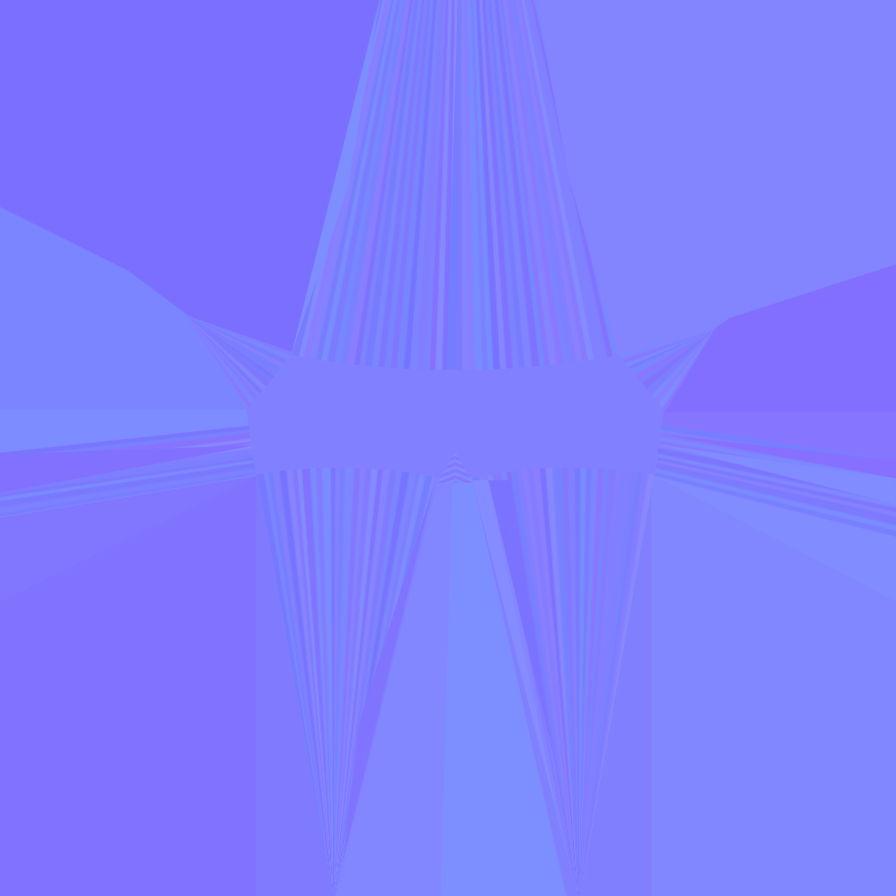
Give the GLSL for this texture map, as a three.js fragment shader.

```glsl
// Normal-map style sheet: a plain horizontal body with flat facets around it,
// joined by fans of thin stripes. Each fan interpolates between two edge lines,
// and gradient noise varies the stripe widths.
varying vec2 vUv;

float hash(float n) { return fract(sin(n * 12.9898) * 4375.85); }

float gradientNoise(float x) {
  float i = floor(x), f = fract(x);
  float a = (hash(i) * 2.0 - 1.0) * f;
  float b = (hash(i + 1.0) * 2.0 - 1.0) * (f - 1.0);
  return mix(a, b, f * f * (3.0 - 2.0 * f));
}

// Signed distance to a line, positive on the left of a -> b
float side(vec2 p, vec2 a, vec2 b) {
  vec2 d = normalize(b - a), q = p - a;
  return d.x * q.y - d.y * q.x;
}

float cover(float d) { return smoothstep(-0.0009, 0.0009, d); }

float triangle(vec2 p, vec2 a, vec2 b, vec2 c) {
  float s = sign(side(c, a, b));
  return cover(min(s * side(p, a, b), min(s * side(p, b, c), s * side(p, c, a))));
}

vec3 facet(float x, float y) { return vec3(x, y, 1.0); }

// Tilt colour of one stripe, mostly alternating
vec3 stripeTone(float id, float seed) {
  float r = hash(id + seed * 17.3);
  float t = mix(r, mod(id, 2.0), 0.45);
  return facet(0.5 + 0.1 * (hash(id * 1.7 + seed) - 0.5), mix(0.435, 0.565, t));
}

// Stripes left of line a and right of line b; alpha is the coverage
vec4 fan(vec2 p, vec2 a0, vec2 a1, vec2 b0, vec2 b1, float count, float seed) {
  float da = side(p, a0, a1), db = -side(p, b0, b1);
  float span = max(abs(da) + abs(db), 0.002);
  float u = abs(da) / span;
  float x = u * count + 0.9 * gradientNoise(u * count * 0.45 + seed);
  float blur = min(0.0012 * count / span, 0.5);
  float id = floor(x), f = fract(x);
  vec3 tone = stripeTone(id, seed);
  tone = mix(tone, stripeTone(id + 1.0, seed), 0.5 * smoothstep(1.0 - blur, 1.0, f));
  tone = mix(tone, stripeTone(id - 1.0, seed), 0.5 * (1.0 - smoothstep(0.0, blur, f)));
  tone = mix(tone, facet(0.5, 0.5), 0.12 + 0.3 * blur);
  return vec4(tone, cover(min(da, db)));
}

vec3 layer(vec3 base, vec4 top, float clip) { return mix(base, top.rgb, top.a * clip); }

// Large flat facets behind the fans
vec3 background(vec2 p) {
  vec3 left = mix(facet(0.49, 0.55), facet(0.48, 0.52), cover(p.y - 0.543));
  float leftRoof = max(side(p, vec2(0.0, 0.805), vec2(0.143, 0.698)),
                       side(p, vec2(0.143, 0.698), vec2(0.326, 0.607)));
  left = mix(left, facet(0.48, 0.435), cover(leftRoof));
  vec3 lowLeft = mix(facet(0.5, 0.455), facet(0.505, 0.465),
                     cover(side(p, vec2(0.0, 0.329), vec2(0.286, 0.469))));
  lowLeft = mix(lowLeft, facet(0.5, 0.48), cover(p.x - 0.286));
  left = mix(lowLeft, left, cover(side(p, vec2(0.0, 0.427), vec2(0.286, 0.469))));

  vec3 right = mix(facet(0.52, 0.46), facet(0.51, 0.435), cover(p.y - 0.54));
  float rightRoof = max(side(p, vec2(0.69, 0.605), vec2(0.814, 0.645)),
                        side(p, vec2(0.814, 0.645), vec2(1.0, 0.781)));
  right = mix(right, facet(0.51, 0.52), cover(rightRoof));
  vec3 lowRight = mix(facet(0.5, 0.53), facet(0.5, 0.55),
                      cover(side(p, vec2(0.73, 0.469), vec2(1.0, 0.329))));
  lowRight = mix(facet(0.5, 0.5), lowRight, cover(p.x - 0.727));
  right = mix(lowRight, right, cover(side(p, vec2(0.73, 0.469), vec2(1.0, 0.401))));

  vec3 col = mix(left, right, cover(p.x - 0.508));
  vec3 keel = mix(facet(0.49, 0.56), facet(0.51, 0.53),
                  cover(side(p, vec2(0.492, 0.0), vec2(0.505, 0.464))));
  float keelMask = min(side(p, vec2(0.488, 0.464), vec2(0.374, 0.0)),
                       side(p, vec2(0.632, 0.0), vec2(0.527, 0.464)));
  return mix(col, keel, cover(min(keelMask, 0.49 - p.y)));
}

void main() {
  vec2 p = vUv;
  vec3 col = background(p);

  // Side wings and side fans
  vec2 wingL = vec2(0.208, 0.648), wingR = vec2(0.797, 0.632);
  col = layer(col, fan(p, vec2(0.326, 0.607), wingL, vec2(0.277, 0.544), wingL, 15.0, 2.0), cover(0.33 - p.x));
  col = layer(col, fan(p, vec2(0.742, 0.54), wingR, vec2(0.69, 0.605), wingR, 14.0, 5.0), cover(p.x - 0.68));
  col = layer(col, fan(p, vec2(0.277, 0.525), vec2(0.0, 0.495), vec2(0.286, 0.469), vec2(0.0, 0.422), 13.0, 3.0), cover(0.3 - p.x));
  col = layer(col, fan(p, vec2(0.73, 0.469), vec2(1.0, 0.401), vec2(0.742, 0.525), vec2(1.0, 0.486), 13.0, 8.0), cover(p.x - 0.7));
  col = mix(col, facet(0.51, 0.44), triangle(p, vec2(0.285, 0.503), vec2(0.0, 0.493), vec2(0.0, 0.45)));
  col = mix(col, facet(0.53, 0.44), triangle(p, vec2(0.74, 0.515), vec2(1.0, 0.466), vec2(1.0, 0.486)));
  col = mix(col, facet(0.5, 0.55), triangle(p, vec2(0.74, 0.503), vec2(1.0, 0.437), vec2(1.0, 0.466)));

  // Upper fan with a bent right edge, a bright left sliver and a central spike
  float bend = max(side(p, vec2(0.634, 0.805), vec2(0.599, 1.0)), side(p, vec2(0.69, 0.605), vec2(0.634, 0.805)));
  col = layer(col, fan(p, vec2(0.423, 1.0), vec2(0.326, 0.607), vec2(0.599, 1.0), vec2(0.69, 0.605), 52.0, 11.0), cover(min(bend, p.y - 0.57)));
  col = mix(col, facet(0.49, 0.56), triangle(p, vec2(0.424, 1.0), vec2(0.326, 0.607), vec2(0.388, 0.79)));
  col = mix(col, facet(0.45, 0.49), triangle(p, vec2(0.511, 1.0), vec2(0.498, 0.58), vec2(0.509, 0.58)));

  // Lower fans and their broad inner strips
  col = layer(col, fan(p, vec2(0.286, 0.469), vec2(0.371, 0.0), vec2(0.488, 0.464), vec2(0.378, 0.017), 30.0, 4.0), cover(0.49 - p.y));
  col = layer(col, fan(p, vec2(0.527, 0.464), vec2(0.632, 0.043), vec2(0.73, 0.469), vec2(0.648, 0.0), 32.0, 9.0), cover(0.49 - p.y));
  col = mix(col, facet(0.5, 0.455), triangle(p, vec2(0.486, 0.464), vec2(0.4, 0.19), vec2(0.383, 0.04)));
  col = mix(col, facet(0.52, 0.55), triangle(p, vec2(0.527, 0.464), vec2(0.545, 0.464), vec2(0.629, 0.06)));
  col = mix(col, facet(0.48, 0.45), triangle(p, vec2(0.545, 0.464), vec2(0.57, 0.464), vec2(0.617, 0.16)));

  // Plain body, symmetric about its centre line
  float q = abs(p.x - 0.508);
  float body = min(0.587 + 0.5 * q * q - p.y, p.y - 0.478 + 0.9 * (q - 0.13) * (q - 0.13));
  vec2 m = vec2(q, p.y);
  body = min(body, side(m, vec2(0.233, 0.542), vec2(0.182, 0.605)));
  body = min(body, side(m, vec2(0.222, 0.469), vec2(0.233, 0.542)));
  col = mix(col, facet(0.505, 0.505), cover(body));

  // Small chevron notch
  float wave = smoothstep(0.3, 0.7, abs(fract((p.y + 0.4 * q) * 140.0) * 2.0 - 1.0));
  vec3 notch = mix(facet(0.52, 0.46), facet(0.49, 0.55), wave);
  col = mix(col, notch, triangle(p, vec2(0.508, 0.496), vec2(0.488, 0.461), vec2(0.527, 0.461)));

  gl_FragColor = vec4(col, 1.0);
}
```
